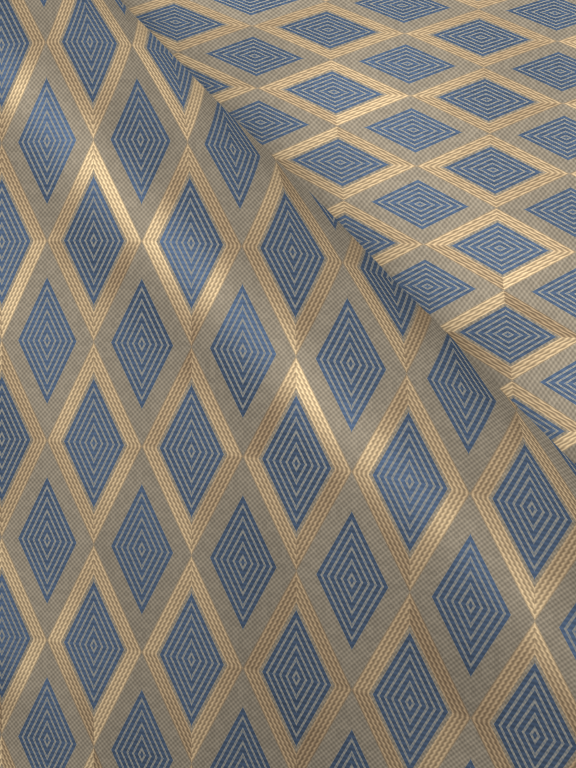
A Shadertoy shader for this texture:

```glsl
// Folded brocade: staggered blue diamonds of concentric stitched rings on grey
// and gold cells. Two curved lattice maps lay out the front drape and the flat
// cloth behind it; a diagonal fold, threads and satin sheen complete the cloth.

const vec3 BLUE   = vec3(0.285, 0.345, 0.43);
const vec3 STITCH = vec3(0.61, 0.59, 0.54);
const vec3 GREY   = vec3(0.555, 0.515, 0.45);
const vec3 BRONZE = vec3(0.50, 0.42, 0.33);
const vec3 GOLD   = vec3(0.84, 0.74, 0.58);

const float RING_PERIOD = 0.060;   // spacing of the rings, in cell units
const float RINGS       = 5.3;     // ring count out to the diamond edge
const float GOLD_START  = 0.350;   // inner limit of the gold band
const float STRAND      = 0.040;   // spacing of the gold strands
const vec2  FRONT_THREADS = vec2(44.0, 84.0); // threads per cell
const vec2  BACK_THREADS  = vec2(60.0, 28.0);
const float FOLD_X     = 0.156;    // where the fold meets the top edge
const float FOLD_SLOPE = 1.02;
const float FOLD_ROLL  = 0.039;    // radius over which the cloth rolls away
const float TAU = 6.2831853;

float hash(vec2 p) {
    vec3 q = fract(p.xyx * vec3(0.1031, 0.1030, 0.0973));
    q += dot(q, q.yzx + 33.33);
    return fract((q.x + q.y) * q.z);
}

float noise(vec2 p) {
    vec2 i = floor(p), f = fract(p);
    f = f * f * (3.0 - 2.0 * f);
    return mix(mix(hash(i), hash(i + vec2(1, 0)), f.x),
               mix(hash(i + vec2(0, 1)), hash(i + vec2(1, 1)), f.x), f.y);
}

float bump(float x, float centre, float width) {
    float t = (x - centre) / width;
    return exp(-t * t);
}

// Cosine stripes that fade to flat where they get too fine to resolve
float stripes(float x, float width) {
    return cos(TAU * x) * (1.0 - smoothstep(0.3, 0.7, width));
}

// Lattice on the front drape; the cloth is squeezed where it rolls over the fold
vec2 frontLattice(vec2 p, float s) {
    p += vec2(0.714, -0.70) * FOLD_ROLL * exp(-max(s, 0.0) / FOLD_ROLL);
    float bend = p.x * p.x;
    return vec2(-0.52 + 8.6 * p.x - 2.0 * bend,
                (p.y - 0.443 - 0.138 * bend) / (0.2565 + 0.06 * p.x));
}

// Lattice on the receding cloth behind: rows get taller toward the viewer
vec2 backLattice(vec2 p) {
    float y = p.y - 0.169 - 0.05 * (p.x - 0.534);
    float v = (sqrt(max(0.0083 + 0.0208 * y, 0.0)) - 0.0911) / 0.0104;
    return vec2((p.x - 0.523 - 0.09 * p.y) / 0.198, v);
}

vec3 brocade(vec2 uv, vec2 threads, float sheen) {
    vec2 pixel = fwidth(uv);
    float aa = 0.7 * (pixel.x + pixel.y);

    // Diamond distance: grey cells on whole points, gold on half points
    vec2 q = abs(uv - round(uv));
    float greyDist = q.x + q.y;
    float d = min(greyDist, 1.0 - greyDist);
    float goldCell = smoothstep(0.5 - aa, 0.5 + aa, greyDist);
    vec2 cell = greyDist < 0.5 ? round(uv) : floor(uv) + 0.5;

    // Plain weave of alternating over and under threads
    vec2 t = uv * threads * 0.5, tw = pixel * threads * 0.5;
    float weave = stripes(t.x, tw.x) * stripes(t.y, tw.y);
    float rib = stripes(t.y, tw.y);
    float fleck = hash(floor(t)) - 0.5;

    // Grey ground, then gold strands that glint by band direction
    vec3 col = GREY * (1.0 + 0.13 * weave + 0.07 * fleck + 0.16 * (sheen - 0.5));
    vec2 r = (uv - cell) / (2.0 * aa + 0.02);
    float side = clamp(r.x * r.y, -1.0, 1.0);
    float glint = sheen + side * 0.40 * (noise(uv * 0.9 + 5.0) - 0.35);
    float strand = stripes(d / STRAND + 0.10 * rib, aa / STRAND);
    vec3 gold = mix(BRONZE, GOLD, clamp(glint + 0.16 * strand, 0.0, 1.15));
    gold *= 1.0 + 0.07 * strand + 0.04 * rib + 0.05 * fleck;
    float band = smoothstep(GOLD_START - aa, GOLD_START + aa, d);
    col = mix(col, gold, band * goldCell);

    // Blue diamond with dotted light rings
    float ring = stripes(d / RING_PERIOD, aa / RING_PERIOD);
    float light = smoothstep(-0.30, 0.90, -ring) * (0.72 + 0.22 * weave);
    vec3 blue = BLUE * (1.0 + 0.07 * rib + 0.07 * fleck + 0.45 * (sheen - 0.4));
    vec3 motif = mix(blue, STITCH, light);
    float edge = RINGS * RING_PERIOD;
    col = mix(col, motif, 1.0 - smoothstep(edge - aa, edge + aa, d));
    return col * (0.96 + 0.08 * hash(cell + 17.0));
}

void mainImage(out vec4 fragColor, in vec2 fragCoord) {
    // Height units, measured downward from the top
    vec2 p = vec2(fragCoord.x, iResolution.y - fragCoord.y) / iResolution.y;
    float s = 0.70 * (p.y - FOLD_SLOPE * (p.x - FOLD_X));
    s += 0.006 * (noise(p * 7.0) - 0.5);

    // Front drape: a glossy streak parallel to the fold, and softer gloss at left
    float drift = noise(vec2(s * 16.0, p.x * 5.0));
    float sheen = 0.12 + 0.45 * drift + 0.45 * bump(s, 0.175, 0.035)
                + 0.22 * smoothstep(0.35, 0.0, p.x);
    float shade = 1.0 - 0.12 * smoothstep(0.45, 1.0, p.y) + 0.07 * bump(s, 0.17, 0.05)
                - 0.10 * bump(s, 0.0, 0.03);
    vec3 front = brocade(frontLattice(p, s), FRONT_THREADS, sheen) * shade;

    // Cloth behind: brighter, with a contact shadow under the fold
    float backSheen = 0.40 + 0.35 * noise(p * vec2(6.0, 9.0));
    vec3 back = brocade(backLattice(p), BACK_THREADS, backSheen);
    back *= 1.14 - 0.26 * exp(min(s, 0.0) / 0.03);

    float soft = 1.0 / iResolution.y;
    fragColor = vec4(mix(back, front, smoothstep(-soft, soft, s)), 1.0);
}
```
